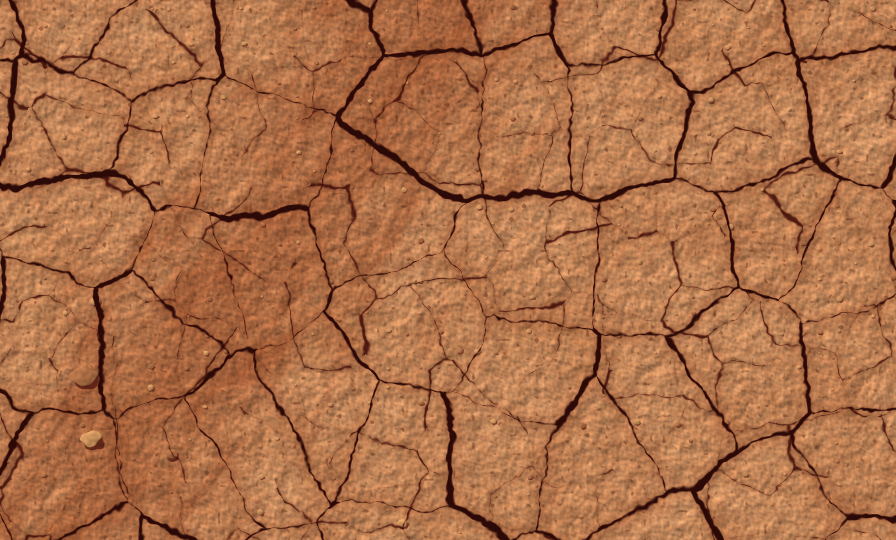
A Shadertoy shader for this texture:

```glsl
#define PLATES 4.7
#define HAIRLINES 9.0
#define GRAIN 24.0
#define RELIEF 0.42
#define WARP 0.032
#define TAN vec3(0.785, 0.56, 0.385)
#define CLAY vec3(0.69, 0.44, 0.275)
#define RUST vec3(0.56, 0.275, 0.145)
#define CRACK vec3(0.17, 0.035, 0.025)
#define PEBBLE vec3(0.82, 0.59, 0.37)
#define LIGHT vec2(-0.6, 0.8)

vec2 hash2(vec2 p) {
    vec3 h = fract(p.xyx * vec3(0.1031, 0.1030, 0.0973));
    h += dot(h, h.yzx + 33.33);
    return fract((h.xx + h.yz) * h.zy);
}

float corner(vec2 cell, vec2 f, vec2 o) {
    float a = 6.2832 * hash2(cell + o).x;
    return dot(vec2(cos(a), sin(a)), f - o);
}

// Gradient noise, roughly -0.7 to 0.7
float noise(vec2 p) {
    vec2 i = floor(p), f = fract(p);
    vec2 u = f * f * f * (f * (f * 6.0 - 15.0) + 10.0);
    vec2 e = vec2(1.0, 0.0);
    return mix(mix(corner(i, f, e.yy), corner(i, f, e.xy), u.x),
               mix(corner(i, f, e.yx), corner(i, f, e.xx), u.x), u.y);
}

// Each octave is turned, to hide the noise lattice
float fbm(vec2 p) {
    float sum = 0.0, amp = 1.0;
    for (int i = 0; i < 4; i++) {
        sum += amp * noise(p);
        p = mat2(1.6, 1.2, -1.2, 1.6) * p + 17.3;
        amp *= 0.62;
    }
    return sum;
}

vec2 warp(vec2 p, float seed) {
    for (float k = 0.0; k < 3.0; k++) {
        vec2 q = p * 6.0 * pow(3.4, k) + seed;
        p += WARP * pow(0.37, k) * vec2(noise(q), noise(q + 41.7));
    }
    return p;
}

vec2 site(vec2 cell) { return cell + 0.1 + 0.8 * hash2(cell + 71.0); }

// Signed gap to the nearest cell border; each border has its own half width
float crackGap(vec2 p, float scale, vec2 widths, float taper) {
    vec2 q = p * scale, home = floor(q), own = home;
    float nearest = 9.0;
    for (int k = 0; k < 9; k++) {
        vec2 c = home + vec2(k % 3 - 1, k / 3 - 1);
        float d = length(site(c) - q);
        if (d < nearest) { nearest = d; own = c; }
    }
    vec2 a = site(own) - q;
    float gap = 9.0;
    for (int k = 0; k < 25; k++) {
        vec2 c = own + vec2(k % 5 - 2, k / 5 - 2);
        if (k == 12) continue;
        vec2 b = site(c) - q;
        float d = dot(0.5 * (a + b), normalize(b - a)) / scale;
        float width = mix(widths.x, widths.y, hash2(own + c + 5.0).x);
        gap = min(gap, d - width - taper);
    }
    return gap;
}

// One stone at most per grid cell, with its cast shadow
vec3 addStones(vec3 col, vec2 p, float scale, float density, float px) {
    vec2 q = p * scale, cell = floor(q);
    vec2 pick = hash2(cell + scale), shape = hash2(cell + 3.7 * scale);
    if (pick.x > density) return col;
    vec2 d = q - cell - 0.35 - 0.3 * hash2(cell + 9.1);
    float radius = mix(0.06, 0.17, pick.y * pick.y);
    float bump = 0.4 * radius * noise(d / radius * 1.3 + shape * 30.0);
    vec2 squash = vec2(1.0, 1.0 + 0.5 * shape.x);
    float body = length(d * squash) - radius + bump;
    float shade = length((d + LIGHT * radius * 0.5) * squash) - radius + bump;
    float soft = px * scale;
    col = mix(col, CRACK * 1.6, 0.7 * smoothstep(soft, -soft, shade));
    vec3 stone = mix(PEBBLE, CLAY, step(0.5, shape.y));
    stone *= 0.95 + 0.2 * dot(d, LIGHT) / radius + 0.2 * noise(p * 110.0);
    return mix(col, stone, smoothstep(soft, -soft, body));
}

void mainImage(out vec4 fragColor, in vec2 fragCoord) {
    float px = 1.0 / iResolution.y;
    vec2 p = fragCoord * px;

    // Dry clay, with a rusty diagonal stain
    vec2 s = vec2(dot(p, vec2(0.8, -0.6)), dot(p, vec2(0.6, 0.8)));
    float streak = fbm(s * vec2(15.0, 4.5));
    float stain = smoothstep(0.3, 0.0, abs(s.x - 0.07) + 0.16 * streak);
    float tone = 0.62 + 0.42 * fbm(p * 6.0 + 8.0) + 0.45 * noise(p * 70.0);
    vec3 col = mix(CLAY, TAN, clamp(tone, 0.0, 1.0));
    col = mix(col, RUST, 0.5 * stain + 0.15 * smoothstep(0.2, 0.8, -streak));

    // Grainy relief lit from the upper left, with pits and specks
    vec2 e = LIGHT * 0.0032;
    float slope = fbm((p - e) * GRAIN) - fbm((p + e) * GRAIN);
    col *= 1.0 + RELIEF * clamp(slope, -0.9, 0.5) + 0.16 * noise(p * 135.0);
    float pits = smoothstep(0.32, 0.55, noise(p * 85.0 + 3.0));
    col = mix(col, RUST * 0.65, 0.5 * pits);

    // Ragged cracks between plates, fading hairlines inside them
    float fade = noise(p * 5.0 + 20.0);
    float ragged = 0.0024 * noise(p * 48.0) + 0.0016 * noise(p * 110.0);
    float wide = crackGap(warp(p, 0.0), PLATES, vec2(0.0004, 0.0052), 0.0015 * fade + ragged);
    float thin = crackGap(warp(p, 60.0) + 7.0, HAIRLINES, vec2(-0.0045, 0.002), 0.003 * fade + ragged);
    col = mix(col, RUST, 0.35 * exp(-90.0 * max(wide, 0.0)));
    col = mix(col, RUST * 0.7, 0.4 * exp(-300.0 * max(thin, 0.0)));

    col = addStones(col, p, 30.0, 0.13, px);
    col = addStones(col, p + 0.04, 7.0, 0.07, px);

    float soft = 0.6 * px + 0.001;
    col = mix(col, CRACK * 1.5, 0.85 * smoothstep(soft, -soft, thin));
    col = mix(col, CRACK, smoothstep(soft, -soft, wide));
    fragColor = vec4(clamp(col, 0.0, 1.0), 1.0);
}
```
